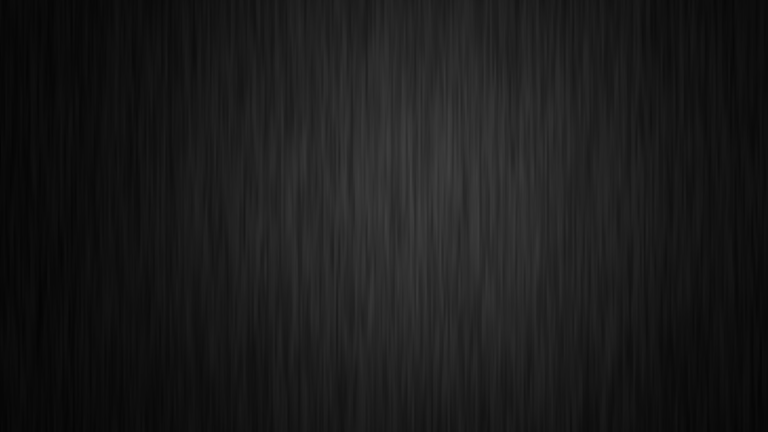
Reproduce this texture procedurally as a WebGL 1 fragment shader.

```glsl
precision highp float;
// Dark brushed metal: fine vertical streaks lit by a soft, off-centre glow.

uniform vec2 u_resolution;

const vec2  GLOW_CENTER   = vec2(0.555, 0.56);  // fraction of the canvas
const vec2  GLOW_RADIUS   = vec2(0.56, 0.58);   // in canvas heights
const float GLOW_LEVEL    = 0.178;
const float BASE_LEVEL    = 0.027;
const float FINE_COLUMNS  = 205.0;              // streaks per canvas height
const float FINE_ROWS     = 9.0;
const float BROAD_COLUMNS = 78.0;
const float BROAD_ROWS    = 3.5;
const float STREAK_GAIN   = 0.40;               // contrast relative to the light
const float STREAK_FLOOR  = 0.028;              // contrast left in the shadows

float hash(vec2 p) {
    return fract(sin(dot(p, vec2(127.1, 311.7))) * 43758.5453);
}

// Smooth noise down one column; each column starts at its own height.
float columnNoise(float column, float y) {
    float shifted = y + 17.0 * hash(vec2(column, 3.7));
    float row = floor(shifted);
    float blend = smoothstep(0.0, 1.0, fract(shifted));
    return mix(hash(vec2(column, row)), hash(vec2(column, row + 1.0)), blend);
}

// Signed streak height in -0.5..0.5, blended between neighbouring columns.
float streaks(vec2 p) {
    float column = floor(p.x);
    float blend = smoothstep(0.0, 1.0, fract(p.x));
    return mix(columnNoise(column, p.y), columnNoise(column + 1.0, p.y), blend) - 0.5;
}

void main() {
    vec2 uv = gl_FragCoord.xy / u_resolution;
    vec2 p = gl_FragCoord.xy / u_resolution.y;
    float aspect = u_resolution.x / u_resolution.y;

    // Broad elliptical light
    vec2 offset = (uv - GLOW_CENTER) * vec2(aspect, 1.0) / GLOW_RADIUS;
    float light = BASE_LEVEL + GLOW_LEVEL * exp(-dot(offset, offset));

    // Brushed grain at three scales
    float grain = 0.65 * streaks(p * vec2(FINE_COLUMNS, FINE_ROWS))
                + 0.35 * streaks(p * vec2(BROAD_COLUMNS, BROAD_ROWS) + 41.0)
                + 0.25 * streaks(p * vec2(FINE_COLUMNS * 1.37, FINE_ROWS * 2.0) + 83.0);

    float shade = light + grain * (STREAK_GAIN * light + STREAK_FLOOR);
    gl_FragColor = vec4(vec3(clamp(shade, 0.0, 1.0)), 1.0);
}
```
